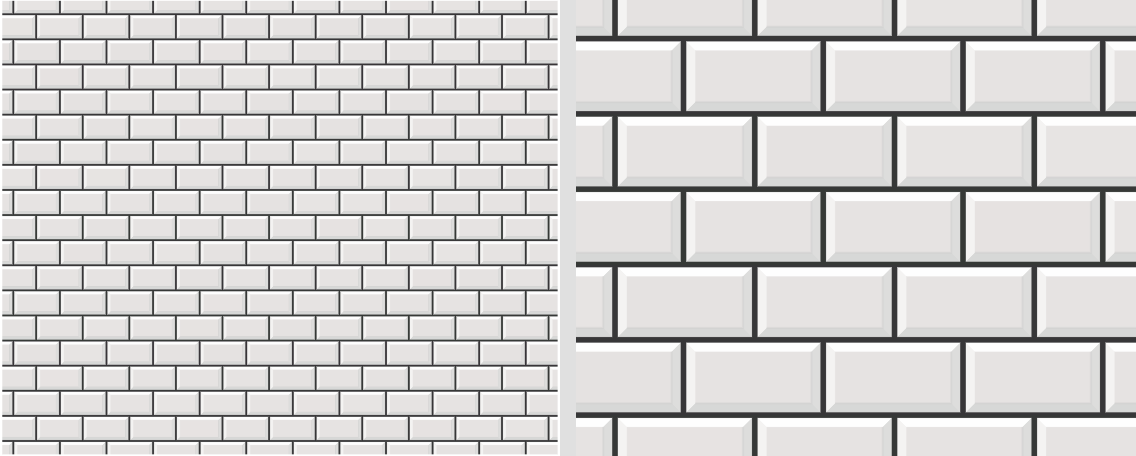
Left: the whole. Right: its middle third, enlarged.
A WebGL 2 fragment shader for this pattern:

```glsl
#version 300 es
precision highp float;
// Bevelled white wall tiles in running bond with dark grout and a thin pale border.
// Each tile is shaded from the distances to its four edges, which give mitred
// bevels lit from the upper left. Lengths are fractions of the canvas height.

#define TILE vec2(0.10216, 0.05505)   // pitch of one tile, grout included
#define ORIGIN vec2(0.0793, 0.0329)   // a joint crossing in an even row
#define ROW_SHIFT 0.49                // sideways step of odd rows, in tiles
#define GROUT 0.0041                  // joint width
#define BEVEL 0.0066                  // bevel width
#define BORDER_LOW vec2(0.0050, 0.0036)
#define BORDER_HIGH vec2(0.0052, 0.0018)
#define WEAR 0.006                    // strength of tone variation

uniform vec2 u_resolution;
out vec4 fragColor;

const vec3 FACE = vec3(0.902, 0.890, 0.886);
const vec3 TOP_LIGHT = vec3(0.995);
const vec3 LEFT_LIGHT = vec3(0.955, 0.952, 0.948);
const vec3 RIGHT_SHADE = vec3(0.865, 0.866, 0.862);
const vec3 BOTTOM_SHADE = vec3(0.845, 0.846, 0.842);
const vec3 CREASE = vec3(0.785);
const vec3 GROUT_DARK = vec3(0.215, 0.215, 0.218);
const vec3 BORDER = vec3(1.0);

float hash(vec2 p) {
    p = fract(p * vec2(0.1031, 0.1137));
    p += dot(p, p.yx + 33.33);
    return fract((p.x + p.y) * p.x * 47.0);
}

// Antialiased coverage of the region where d is positive
float cover(float d, float pixel) {
    return smoothstep(-0.7 * pixel, 0.7 * pixel, d);
}

vec3 tileColor(vec2 local, vec2 id, float pixel) {
    // Distances inward from the glazed edges
    vec2 low = local - 0.5 * GROUT;
    vec2 high = TILE - local - 0.5 * GROUT;
    vec2 near = min(low, high);
    float inside = min(near.x, near.y);

    // Flat face with a faint change of tone from tile to tile
    vec3 face = FACE + WEAR * (hash(id + 40.0) - 0.5);

    // Four bevel planes, joined along the mitres
    vec3 side = low.x < high.x ? LEFT_LIGHT : RIGHT_SHADE;
    vec3 level = low.y < high.y ? BOTTOM_SHADE : TOP_LIGHT;
    vec3 bevel = mix(side, level, cover(near.x - near.y, pixel));
    vec3 color = mix(bevel, face, cover(inside - BEVEL, pixel));

    // Thin crease where the shaded bevels meet the face
    float shaded = min(high.x, low.y);
    float lit = min(low.x, high.y);
    float crease = 1.0 - smoothstep(0.0, 0.0014, abs(shaded - BEVEL));
    color = mix(color, CREASE, 0.4 * crease * cover(lit - BEVEL, pixel));

    // Grout, tinted slightly green or violet by row
    float tint = hash(vec2(id.y + 60.0, 7.0)) - 0.5;
    vec3 grout = GROUT_DARK + 3.0 * WEAR * tint * vec3(-0.5, 1.0, -0.5);
    return mix(grout, color, cover(inside, pixel));
}

void main() {
    vec2 p = gl_FragCoord.xy / u_resolution.y;
    float pixel = 1.0 / u_resolution.y;

    // Running bond grid
    vec2 grid = (p - ORIGIN) / TILE;
    float row = floor(grid.y);
    grid.x += ROW_SHIFT * mod(row, 2.0);
    vec2 id = vec2(floor(grid.x), row);
    vec3 color = tileColor(fract(grid) * TILE, id, pixel);

    // Pale border
    vec2 canvas = u_resolution / u_resolution.y;
    vec2 edge = min(p - BORDER_LOW, canvas - BORDER_HIGH - p);
    color = mix(BORDER, color, cover(min(edge.x, edge.y), pixel));

    fragColor = vec4(color, 1.0);
}
```
